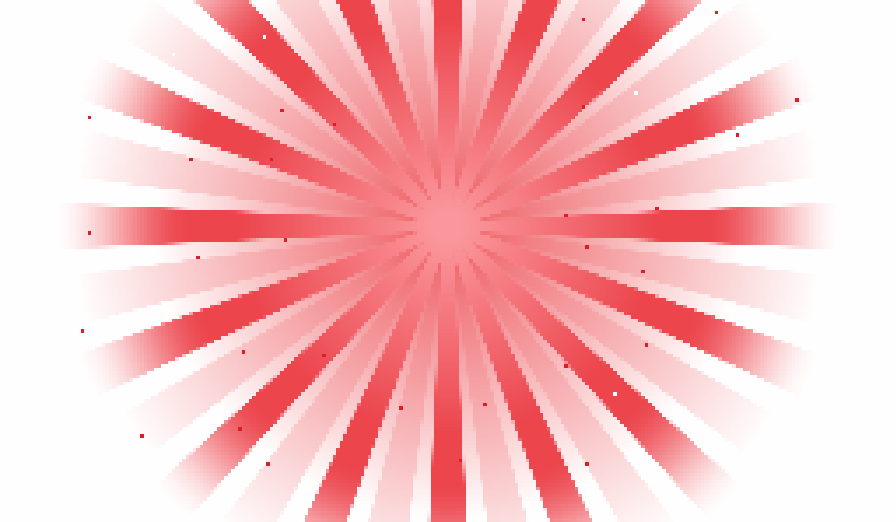
Give the GLSL for this background, as a Shadertoy shader.

```glsl
const float ROWS = 149.0;          // blocks per canvas height
const float CENTER_Y = 0.567;
const float RAY_COUNT = 16.0;
const float CORE_WIDTH = 0.009;    // half width of a ray at the center
const float RAY_SPREAD = 0.047;    // growth of the half width with radius
const float PALE_SPREAD = 0.065;
const float SPECK_TILES = 7.0;     // speck tiles per canvas height
const float SPECK_CHANCE = 0.55;
const float WHITE_SHARE = 0.27;
const float TAU = 6.283185;

const vec3 CORE = vec3(0.98, 0.59, 0.61);
const vec3 RED = vec3(0.925, 0.27, 0.30);
const vec3 WEDGE = vec3(0.935, 0.40, 0.42);
const vec3 PAPER = vec3(1.0, 0.995, 0.995);
const vec3 SPECK_RED = vec3(0.86, 0.12, 0.16);

float ramp(float a, float b, float x) {
    return clamp((x - a) / (b - a), 0.0, 1.0);
}

vec3 hash3(vec2 p) {
    vec3 q = vec3(dot(p, vec2(127.1, 311.7)),
                  dot(p, vec2(269.5, 183.3)),
                  dot(p, vec2(419.2, 371.9)));
    return fract(sin(q) * 43758.5);
}

// Distance from the axis of the nearest ray
float rayAxis(vec2 p, float turn) {
    float sector = TAU / RAY_COUNT;
    float angle = atan(p.y, p.x) + turn * sector;
    angle -= sector * floor(angle / sector + 0.5);
    return length(p) * abs(sin(angle));
}

float stripe(float axis, float halfWidth) {
    float soft = 0.25 / ROWS;
    return 1.0 - smoothstep(-soft, soft, axis - halfWidth);
}

vec3 burst(vec2 p) {
    float r = length(p);

    // Gaps and pale rays lighten outward
    vec3 gap = mix(WEDGE, PAPER, ramp(0.05, 0.56, r));
    vec3 pale = mix(WEDGE, PAPER, ramp(0.05, 0.72, r));
    vec3 color = mix(gap, pale, stripe(rayAxis(p, 0.5), PALE_SPREAD * r));

    // Main rays deepen outward, then dissolve
    vec3 ray = mix(CORE, RED, ramp(0.03, 0.40, r));
    ray = mix(ray, PAPER, smoothstep(0.49, 0.76, r));
    return mix(color, ray, stripe(rayAxis(p, 0.0), CORE_WIDTH + RAY_SPREAD * r));
}

// One block-sized speck in some of the tiles
vec3 addSpeck(vec3 color, vec2 block, vec2 center) {
    vec2 point = (block + 0.5) / ROWS;
    vec2 tile = floor(point * SPECK_TILES);
    vec3 place = hash3(tile + 3.0);
    vec3 kind = hash3(tile + 47.0);
    vec2 spot = floor((tile + 0.1 + 0.8 * place.xy) / SPECK_TILES * ROWS);
    float r = length((spot + 0.5) / ROWS - center);
    float present = step(kind.x, SPECK_CHANCE) * step(0.22, r) * step(r, 0.82);
    vec2 offset = abs(block - spot);
    float mask = present * step(max(offset.x, offset.y), 0.5);
    return mix(color, kind.y < WHITE_SHARE ? PAPER : SPECK_RED, mask);
}

void mainImage(out vec4 fragColor, in vec2 fragCoord) {
    vec2 uv = fragCoord / iResolution.y;
    vec2 center = vec2(0.5 * iResolution.x / iResolution.y, CENTER_Y);

    // Snap to square blocks
    vec2 block = floor(uv * ROWS);
    vec3 color = burst((block + 0.5) / ROWS - center);
    fragColor = vec4(addSpeck(color, block, center), 1.0);
}
```
